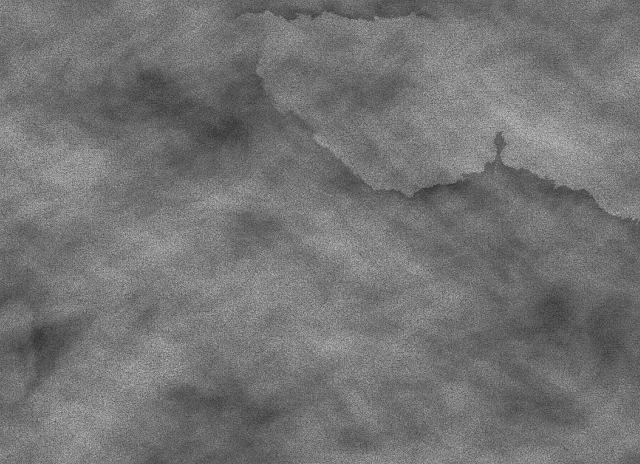
Reproduce this texture procedurally as a Shadertoy shader.

```glsl
vec2 hash2(vec2 cell) {
    vec2 k = vec2(dot(cell, vec2(127.1, 311.7)), dot(cell, vec2(269.5, 183.3)));
    return fract(sin(k) * 43758.55);
}

// Distance to the nearest scattered cell centre
float cellular(vec2 p) {
    vec2 cell = floor(p), local = fract(p);
    float nearest = 4.0;
    for (int y = -1; y <= 1; y++)
        for (int x = -1; x <= 1; x++) {
            vec2 o = vec2(x, y);
            vec2 r = o + hash2(cell + o) - local;
            nearest = min(nearest, dot(r, r));
        }
    return sqrt(nearest);
}

// Warped, rotated sine octaves, centred on zero
float layeredSines(vec2 p) {
    float sum = 0.0, amp = 0.5;
    for (int i = 0; i < 6; i++) {
        p += 0.7 * sin(p.yx * 0.9 + float(i) * 2.3);
        sum += amp * sin(p.x) * sin(p.y);
        p = mat2(0.8, 0.6, -0.6, 0.8) * p * 1.75 + 3.1;
        amp *= 0.65;
    }
    return sum;
}

// Height of the long drying front: falls from the left, peaks, falls again
float frontHeight(float x) {
    float fromPeak = abs(x - 1.075);
    return 0.585 + 0.2 * (1.0 - smoothstep(0.56, 0.84, x))
        + 0.09 * exp(-14.0 * fromPeak) + 0.025 * exp(-60.0 * fromPeak)
        - 0.06 * smoothstep(1.2, 1.376, x);
}

// Pigment gathered inside a wet edge, thinning inward
float wetEdge(float d, float softness) {
    float inside = max(d, 0.0);
    return smoothstep(-softness, softness, d)
        * (0.08 * exp(-inside * 45.0) + 0.085 * exp(-inside * 9.0));
}

void mainImage(out vec4 fragColor, in vec2 fragCoord) {
    vec2 p = fragCoord / iResolution.y;
    vec2 ragged = p + 0.019 * vec2(layeredSines(p * 42.0), layeredSines(p * 42.0 + 9.0));
    vec2 drift = p + 0.06 * vec2(layeredSines(p * 9.0 + 4.0), layeredSines(p * 9.0 + 17.0));

    // Cloudy wash in three sizes
    float tone = 0.468 + 0.12 * layeredSines(p * vec2(5.0, 8.0) + 2.0);
    tone += 0.065 * layeredSines(p * vec2(15.0, 24.0) + 31.0);
    tone += 0.035 * layeredSines(p * vec2(48.0, 62.0) + 11.0);
    tone -= 0.025 * smoothstep(0.6, 1.3, drift.x) * smoothstep(0.65, 0.4, drift.y);
    tone += 0.035 * exp(-30.0 * pow(drift.y - 0.16 - 0.5 * drift.x, 2.0)) * smoothstep(0.8, 0.3, p.x);

    // Soft dark blots
    for (int i = 0; i < 16; i++) {
        vec2 seed = hash2(vec2(i, 7));
        vec2 size = mix(vec2(0.04, 0.02), vec2(0.10, 0.055), hash2(vec2(i, 23)));
        vec2 r = (drift - seed * vec2(1.376, 0.9)) / size;
        tone -= 0.08 * exp(-dot(r, r));
    }

    // Long drying front: a steep left shore, a slope and a small knob on its peak
    float slope = (frontHeight(ragged.x + 0.004) - frontHeight(ragged.x - 0.004)) / 0.008;
    float front = (frontHeight(ragged.x) - ragged.y) / length(vec2(1.0, slope));
    front = max(front, 0.565 - ragged.x);
    front = max(front, 0.014 - length(ragged - vec2(1.072, 0.697)));
    float crisp = smoothstep(0.6, 0.95, p.x);
    float shore = mix(0.75, 1.0, crisp) * smoothstep(1.0, 0.85, p.y);
    tone -= wetEdge(front, mix(0.010, 0.002, crisp)) * shore;
    tone += 0.035 * exp(-12.0 * abs(front)) * smoothstep(0.002, -0.02, front) * smoothstep(0.5, 0.65, p.x);

    // Stain along the top and a loop at the left
    float topSpan = smoothstep(0.48, 0.6, drift.x) * smoothstep(1.02, 0.88, drift.x);
    tone -= wetEdge(ragged.y - 0.963, 0.003) * topSpan;
    vec2 loopPoint = mix(ragged, drift, 0.4);
    float loopEdge = (length((loopPoint - vec2(0.02, 0.24)) / vec2(0.06, 0.11)) - 1.0) * 0.06;
    tone -= 0.6 * wetEdge(loopEdge, 0.008) * smoothstep(0.07, 0.0, loopEdge);

    // Paper grain from opposed cell fields, stronger where the wash is pale
    vec2 turned = mat2(0.8, 0.6, -0.6, 0.8) * p;
    float grain = 0.17 * (cellular(turned * 290.0 + 8.0) - cellular(p * vec2(300.0, 350.0)));
    grain += 0.07 * (0.46 - cellular(turned.yx * 140.0 + 5.0));
    tone += grain * mix(0.65, 1.15, smoothstep(0.34, 0.54, tone));

    fragColor = vec4(vec3(clamp(tone, 0.2, 0.75)), 1.0);
}
```
